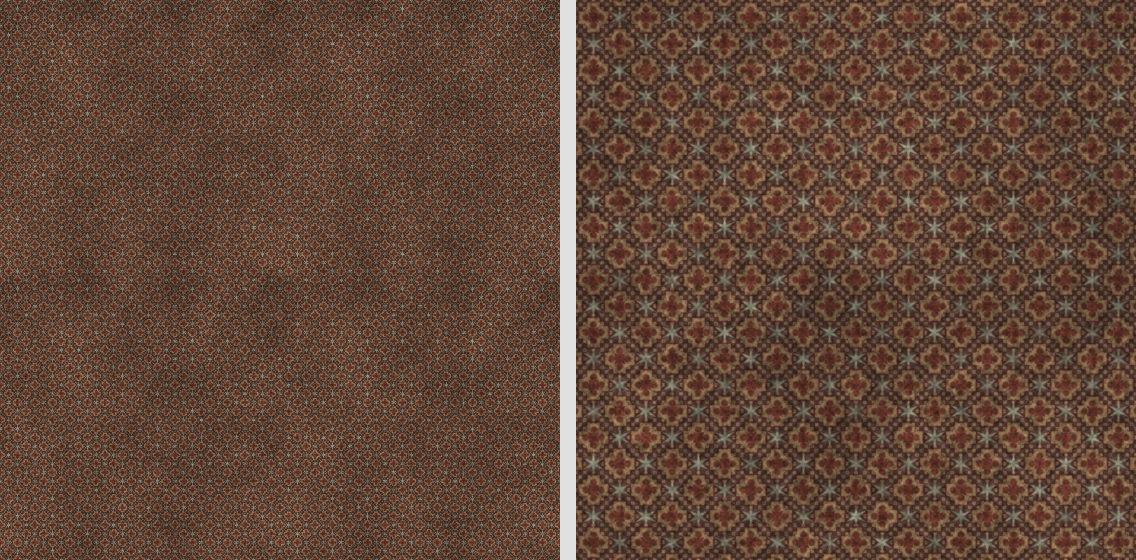
Left, the full canvas; right, a detail of the centre.
A three.js fragment shader for this pattern:

```glsl
// Worn woven cloth: diamond lattice of dotted bands, quatrefoils in the diamonds, small stars at the crossings.
#define REPEATS 32.0
#define STITCHES 6.0
#define SOFT 0.022
#define GRAIN 0.75
#define MOTTLE 0.36
#define GROUND vec3(0.29, 0.15, 0.125)
#define RED vec3(0.365, 0.19, 0.15)
#define TAN vec3(0.45, 0.35, 0.27)
#define GOLD vec3(0.48, 0.39, 0.28)
#define SHADE vec3(0.28, 0.205, 0.175)
#define STAR_GREY vec3(0.50, 0.49, 0.42)

varying vec2 vUv;

const float TAU = 6.2831853;

float hash(vec2 p) {
  vec3 h = fract(p.xyx * vec3(0.1031, 0.1030, 0.0973));
  h += dot(h, h.yzx + 33.33);
  return fract((h.x + h.y) * h.z);
}

// Value noise that wraps after the given number of cells.
float noise(vec2 p, float period) {
  vec2 i = floor(p);
  vec2 f = fract(p);
  f = f * f * (3.0 - 2.0 * f);
  vec2 a = mod(i, period);
  vec2 b = mod(i + 1.0, period);
  return mix(mix(hash(a), hash(vec2(b.x, a.y)), f.x),
             mix(hash(vec2(a.x, b.y)), hash(b), f.x), f.y);
}

float cloudNoise(vec2 uv) {
  float sum = 0.0;
  float weight = 0.5;
  float cells = 6.0;
  for (int i = 0; i < 4; i++) {
    sum += weight * noise(uv * cells + 0.31, cells);
    weight *= 0.55;
    cells *= 2.0;
  }
  return sum;
}

// Offset from the nearest point of a lattice with points at cell corners and centres.
vec2 nearestPoint(vec2 p) {
  vec2 corner = fract(p + 0.5) - 0.5;
  vec2 centre = fract(p) - 0.5;
  return dot(corner, corner) < dot(centre, centre) ? corner : centre;
}

float fill(float d) {
  return 1.0 - smoothstep(-SOFT, SOFT, d);
}

float quatrefoil(vec2 p) {
  vec2 m = abs(p);
  m = vec2(max(m.x, m.y), min(m.x, m.y));
  return min(length(m - vec2(0.145, 0.0)) - 0.1, m.x - 0.13);
}

// Six tapered arms, two of them upright.
float star(vec2 p) {
  float sector = TAU / 6.0;
  float angle = mod(atan(p.x, p.y) + 0.5 * sector, sector) - 0.5 * sector;
  vec2 arm = length(p) * vec2(cos(angle), abs(sin(angle)));
  return arm.y + 0.24 * arm.x - 0.046;
}

void main() {
  vec2 p = vUv * REPEATS;
  vec2 flower = nearestPoint(p);
  vec2 starPos = nearestPoint(p + vec2(0.5, 0.0));
  vec2 m = abs(flower);

  // Lattice band with staggered rows of stitches
  float lattice = (0.5 - m.x - m.y) * 0.7071;
  vec2 stitch = cos(0.5 * TAU * 2.0 * STITCHES * m);
  float dots = smoothstep(-0.2, 0.7, stitch.x * stitch.y);
  vec3 color = mix(GROUND, SHADE, fill(lattice - 0.06));
  color = mix(color, TAN, fill(lattice - 0.13) * dots);

  // Quatrefoil with a gold outline
  float d = quatrefoil(flower);
  color = mix(color, RED, fill(d));
  color = mix(color, GOLD, fill(abs(d) - 0.033));
  color = mix(color, GROUND, 0.6 * fill(length(flower) - 0.035));

  // Stars, each worn by a different amount
  vec2 starId = mod(floor((p + vec2(0.5, 0.0) - starPos) * 2.0 + 0.5), 2.0 * REPEATS);
  float wear = mix(0.65, 1.0, hash(starId + 7.0));
  color = mix(color, SHADE, 0.8 * fill(length(starPos) - 0.15));
  color = mix(color, STAR_GREY, wear * fill(star(starPos)));

  // Thread grain
  float threads = noise(vUv * 768.0, 768.0);
  float flecks = noise(vUv * 384.0 + 0.37, 384.0);
  color *= 1.0 + GRAIN * (0.5 * threads + 0.5 * flecks - 0.5);

  // Soft stains, laid twice across and twice up
  float stain = cloudNoise(vUv * 2.0);
  color *= 1.0 + MOTTLE * (stain - 0.5);

  gl_FragColor = vec4(color, 1.0);
}
```
